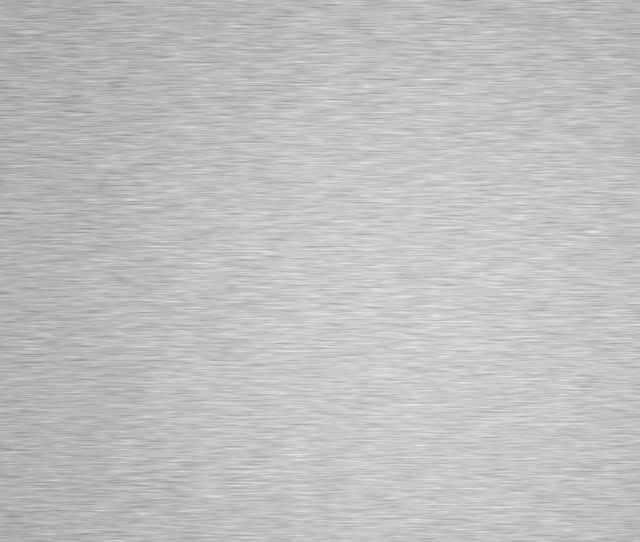
A WebGL 1 fragment shader for this texture:

```glsl
precision highp float;
// Brushed steel: fine horizontal streaks under a soft off-centre glow.
// Streaks are layers of stretched gradient noise whose lattice rows are
// shifted at random, so that streak ends never line up in columns.

uniform vec2 u_resolution;

#define EDGE_GREY 0.640
#define GLOW_GREY 0.802
#define GLOW_CENTER vec2(0.66, 0.40)
#define GLOW_RADIUS vec2(0.62, 0.80)
#define STREAK_CONTRAST 0.108
#define STREAK_SPARSITY 2.2
// Cells per canvas height, along and across the brushing
#define FINE_CELLS vec2(19.0, 347.0)
#define MID_CELLS vec2(15.0, 229.0)
#define BROAD_CELLS vec2(11.0, 113.0)
#define SOFT_CELLS vec2(6.0, 37.0)
#define FLECK_CELLS vec2(41.0, 311.0)

float hash(vec2 p) {
  vec3 q = fract(p.xyx * vec3(0.1031, 0.1030, 0.0973));
  q += dot(q, q.yzx + 33.33);
  return fract((q.x + q.y) * q.z);
}

float fade(float t) {
  return t * t * t * (t * (t * 6.0 - 15.0) + 10.0);
}

// Ramp of one lattice point, from a random unit gradient
float ramp(vec2 cell, vec2 offset) {
  float angle = 6.28318 * hash(cell);
  return dot(vec2(cos(angle), sin(angle)), offset);
}

// Noise along one lattice row, slid sideways by a random amount
float rowNoise(float x, float row, float dy, float seed) {
  x += 64.0 * hash(vec2(row, seed + 7.3));
  float cell = floor(x);
  float dx = x - cell;
  vec2 id = vec2(cell + seed * 131.0, row + seed * 17.0);
  return mix(ramp(id, vec2(dx, dy)),
             ramp(id + vec2(1.0, 0.0), vec2(dx - 1.0, dy)), fade(dx));
}

// One layer of streaks, faded out where rows get thinner than a pixel
float streaks(vec2 p, vec2 cells, float seed) {
  vec2 q = p * cells + vec2(0.0, 0.37 * seed);
  float row = floor(q.y);
  float dy = q.y - row;
  float n = mix(rowNoise(q.x, row, dy, seed),
                rowNoise(q.x, row + 1.0, dy - 1.0, seed), fade(dy));
  float visible = 1.0 - smoothstep(0.9, 1.8, cells.y / u_resolution.y);
  return n * (0.45 + STREAK_SPARSITY * abs(n)) * visible;
}

void main() {
  vec2 uv = gl_FragCoord.xy / u_resolution;
  vec2 p = gl_FragCoord.xy / u_resolution.y;

  // Broad light on the sheet
  vec2 d = (uv - GLOW_CENTER) / GLOW_RADIUS;
  float grey = mix(EDGE_GREY, GLOW_GREY, exp(-dot(d, d)));

  // Brushing, from hairlines to soft bands
  float brushing = 0.70 * streaks(p, FINE_CELLS, 1.0)
                 + 0.50 * streaks(p, MID_CELLS, 2.0)
                 + 0.26 * streaks(p, BROAD_CELLS, 3.0)
                 + 0.14 * streaks(p, SOFT_CELLS, 4.0)
                 + 0.45 * streaks(p, FLECK_CELLS, 5.0);
  grey += STREAK_CONTRAST * brushing;

  gl_FragColor = vec4(vec3(clamp(grey, 0.0, 1.0)), 1.0);
}
```
